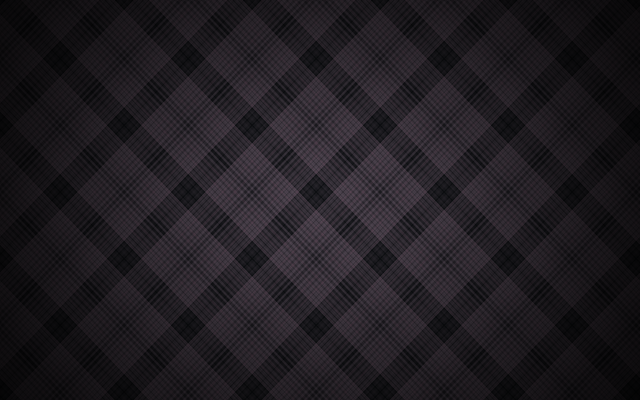
Write a WebGL 2 fragment shader that draws this pattern.

```glsl
#version 300 es
precision highp float;
// Dark plum tartan set on the diagonal, 5 repeats across and 3 down, fading at the rim.

uniform vec2 u_resolution;
out vec4 fragColor;

const float PI = 3.14159265;

float hash(float n) {
  return fract(sin(n * 12.9898) * 43758.5453);
}

// Smoothed coverage of a stripe, constant in weight at any size
float stripe(float d, float halfWidth, float px) {
  return clamp((halfWidth - abs(d)) / px + 0.5, 0.0, 1.0)
       * min(1.0, 2.0 * halfWidth / px);
}

// Slightly uneven brightness from thread to thread
float threadNoise(float w) {
  float s = w * 44.0;
  return mix(hash(floor(s)), hash(floor(s) + 1.0), smoothstep(0.2, 0.8, fract(s)));
}

// One set of threads: x = light band, y = dark lines, z = red hairlines
vec3 sett(float u, float px) {
  float w = abs(fract(u) - 0.5);              // 0 mid light band, 0.5 mid dark band
  float light = stripe(w, 0.365, px);
  float dark = 0.30 * (0.5 - threadNoise(w));

  // Broad dark stripes, heaviest in the middle of the light band
  for (int i = 0; i < 5; i++) {
    float k = float(i);
    float line = stripe(w - 0.053 * k, 0.0165 - 0.0016 * k, px);
    dark += line * (1.05 - 0.10 * k);
  }

  // Black hairlines: close pairs toward the band edge, then through the dark band
  for (int i = 0; i < 3; i++) {
    float at = 0.248 + 0.042 * float(i);
    dark += 0.75 * stripe(w - at, 0.0055, px);
    dark += 0.35 * stripe(w - at - 0.019, 0.0035, px);
  }
  dark += 0.60 * stripe(w - 0.372, 0.005, px);
  dark += 0.45 * stripe(w - 0.420, 0.005, px);
  dark += 0.60 * stripe(w - 0.500, 0.007, px);

  float red = stripe(w - 0.133, 0.006, px) + stripe(w - 0.230, 0.006, px)
            + stripe(w - 0.350, 0.005, px);
  return vec3(light, dark, red);
}

void main() {
  vec2 uv = gl_FragCoord.xy / u_resolution;
  vec2 cell = uv * vec2(5.0, 3.0) + vec2(0.03, -0.06);
  float px = length(vec2(5.0, 3.0) / u_resolution);

  // Two crossing sets of threads; lines stand out more across a dark band
  vec3 warp = sett(cell.x + cell.y, px);
  vec3 weft = sett(cell.x - cell.y, px);
  float bothDark = (1.0 - warp.x) * (1.0 - weft.x);
  float tone = 0.14 + 0.43 * (warp.x + weft.x) - 0.10 * bothDark;
  tone -= 0.5 * warp.y * mix(1.25, 0.92, weft.x);
  tone -= 0.5 * weft.y * mix(1.25, 0.92, warp.x);
  float red = 0.5 * (warp.z + weft.z);

  vec3 charcoal = vec3(0.125, 0.120, 0.140);
  vec3 plum = vec3(0.312, 0.272, 0.316);
  vec3 cloth = mix(charcoal, plum, clamp(tone, -0.40, 1.15));
  cloth += red * vec3(0.012, -0.028, -0.020);

  // Rim shade, equal on opposite edges
  vec2 glow = pow(max(sin(PI * uv), 0.0), vec2(1.2));
  float shade = 0.09 + 0.92 * (0.20 + 0.80 * glow.x) * (0.46 + 0.54 * glow.y);

  fragColor = vec4(cloth * shade, 1.0);
}
```
